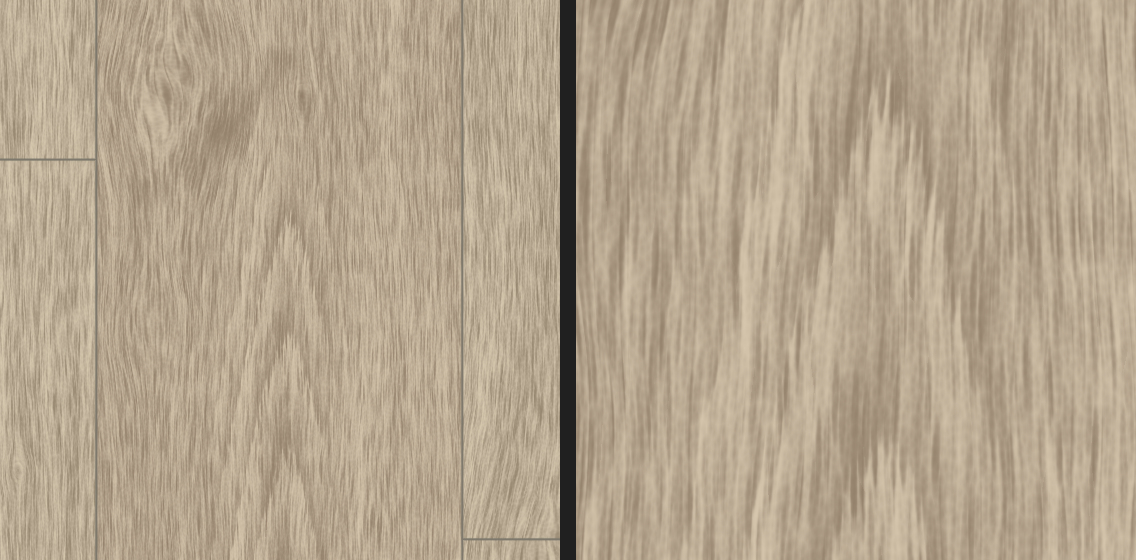
Left, the full canvas; right, a detail of the centre.
A WebGL 2 fragment shader for this texture:

```glsl
#version 300 es
precision highp float;
// Pale oak floor planks with staggered joints: one wide plank between two cut ones.
// Stretched cellular noise makes fibres and pores along continuous growth lines;
// knots and layered sines bend them, a sawtooth height field draws the arches.
uniform vec2 u_resolution;
out vec4 outColor;

const vec3 OAK_DARK = vec3(0.56, 0.495, 0.415);
const vec3 OAK_LIGHT = vec3(0.865, 0.81, 0.72);
const vec3 WARM_TINT = vec3(1.0, 0.988, 0.978);
const vec3 GREY_TINT = vec3(1.005, 1.012, 1.0);
const vec3 SEAM_COLOR = vec3(0.49, 0.47, 0.42);
const float SEAM_LEFT = 0.172;
const float SEAM_HALF_WIDTH = 0.0019;
const vec2 PLANK = vec2(0.6535, 2.0);

// Knots: centre and radii, then grain push, heart darkness and ring strength.
const int KNOT_COUNT = 5;
const vec4 KNOTS[KNOT_COUNT] = vec4[](
    vec4(0.31, 0.84, 0.12, 0.16), vec4(0.54, 0.83, 0.03, 0.05),
    vec4(0.26, 0.42, 0.06, 0.09), vec4(0.026, 0.154, 0.025, 0.035),
    vec4(1.02, -0.05, 0.20, 0.26));
const vec3 KNOT_FORM[KNOT_COUNT] = vec3[](
    vec3(0.65, 0.30, 0.22), vec3(0.60, 0.40, 0.15), vec3(0.45, 0.0, 0.0),
    vec3(0.75, 0.40, 0.20), vec3(0.65, 0.0, 0.0));

vec2 hash2(vec2 p) {
    vec3 q = fract(vec3(p.xyx) * vec3(0.1031, 0.1030, 0.0973));
    q += dot(q, q.yzx + 33.33);
    return fract((q.xx + q.yz) * q.zy);
}

// Cellular noise: distance to the nearest point and that cell's random value.
vec2 cellular(vec2 p) {
    vec2 nearest = vec2(4.0, 0.0);
    for (int i = 0; i < 9; i++) {
        vec2 id = floor(p) + vec2(i % 3 - 1, i / 3 - 1);
        float d = distance(p, id + hash2(id));
        if (d < nearest.x) nearest = vec2(d, hash2(id + 71.0).x);
    }
    return nearest;
}

float sway(vec2 p, float seed) {
    return 0.006 * sin(p.y * 4.0 + p.x * 9.0 + seed)
         + 0.002 * sin(p.y * 13.0 - p.x * 21.0 + seed * 2.0)
         + 0.0008 * sin(p.y * 41.0 + p.x * 60.0 + seed * 3.0);
}

float plankColumn(float x) {
    return floor((x - SEAM_LEFT) / PLANK.x);
}

// Dark edge of given softness that fades with rising phase; centred on zero.
float sawtooth(float phase, float rise) {
    float s = fract(phase);
    return smoothstep(0.0, rise, s) * (1.0 - s) * (1.0 - s) - 0.33 + 0.45 * rise;
}

// Soft stroke between two points.
float smudge(vec2 p, vec2 a, vec2 b, float width) {
    vec2 ab = b - a;
    float d = distance(p, a + ab * clamp(dot(p - a, ab) / dot(ab, ab), 0.0, 1.0)) / width;
    return exp(-d * d);
}

// Nested arches, fading to both sides.
float cathedral(vec2 p, float feather) {
    float dx = p.x - 0.514;
    float height = p.y + 2.9 * sqrt(dx * dx + 0.0002) + 14.0 * dx * dx + feather;
    float spread = dx / (dx > 0.0 ? 0.085 : 0.13);
    float fade = exp(-spread * spread) * smoothstep(0.85, 0.6, p.y);
    return sawtooth((height - 0.213) / 0.212, 0.15) * fade;
}

void main() {
    vec2 p = gl_FragCoord.xy / u_resolution.y;
    float pixel = 1.0 / u_resolution.y;

    // Plank layout
    float column = plankColumn(p.x);
    float alongPlank = (p.y - 1.376 - column * 0.661) / PLANK.y;
    float seed = column * 17.0 + floor(alongPlank) * 5.0 + 40.0;
    float wide = 1.0 - min(abs(column), 1.0);

    // Grain bent around the knots of this plank
    vec2 grain = p + vec2(sway(p, seed), 0.0);
    float shade = 0.0;
    for (int i = 0; i < KNOT_COUNT; i++) {
        if (plankColumn(KNOTS[i].x) != column) continue;
        vec2 offset = p - KNOTS[i].xy + sway(p * 2.0, 3.0) * 1.5;
        float r = length(offset / KNOTS[i].zw);
        float near = exp(-r * r);
        grain.x -= offset.x * KNOT_FORM[i].x * near;
        shade += KNOT_FORM[i].z * sawtooth(r * 3.5 + sway(p * 4.0, 1.0) * 90.0, 0.2) * near;
        shade += KNOT_FORM[i].y * exp(-r * r * 70.0);
    }

    // Fibres from broad to fine; thin pores gather on the growth lines
    vec2 q = grain + seed;
    float broad = cellular(q * vec2(14.0, 0.9)).x - 0.45;
    float streak = cellular(q * vec2(120.0, 3.0)).x - 0.45;
    float fine = cellular(q * vec2(290.0, 26.0)).x - 0.45;
    float speckle = cellular(q * vec2(300.0, 150.0)).x - 0.45;
    vec2 poreCell = cellular(q * vec2(190.0, 16.0));
    float growth = sawtooth(grain.x * 80.0 + 1.6 * sin(grain.x * 31.0 + seed)
        + 0.7 * sin(p.y * 9.0 + grain.x * 40.0) + 1.5 * streak, 0.3);
    float pore = smoothstep(0.55, 0.2, poreCell.x) * (0.4 + 0.6 * poreCell.y);
    float heartwood = wide * exp(-pow((p.x - 0.5) / 0.1, 2.0));
    shade += (0.34 - 0.2 * heartwood) * growth + 0.33 * pore * (1.0 + growth);
    shade -= 0.28 * broad + 0.36 * streak + 0.32 * fine + 0.2 * speckle + 0.03 * abs(column);

    // Arches and stains of the wide plank
    float feather = (0.45 - poreCell.x) * 0.035 - fine * 0.03;
    float stain = smudge(p, vec2(0.28, 0.66), vec2(0.40, 0.76), 0.035)
                + smudge(p, vec2(0.40, 0.76), vec2(0.50, 0.89), 0.028);
    shade += wide * (0.58 * cathedral(mix(p, grain, 0.5), feather) + 0.24 * stain);
    float tone = 0.5 + 0.5 * tanh((0.13 - shade) / 0.5);
    vec3 color = mix(OAK_DARK, OAK_LIGHT, tone) * mix(GREY_TINT, WARM_TINT, wide);

    // Seams and end joints
    vec2 cut = abs(fract(vec2((p.x - SEAM_LEFT) / PLANK.x, alongPlank) + 0.5) - 0.5) * PLANK;
    float seam = min(cut.x, cut.y) - SEAM_HALF_WIDTH;
    outColor = vec4(mix(SEAM_COLOR, color, smoothstep(-pixel, pixel, seam)), 1.0);
}
```
